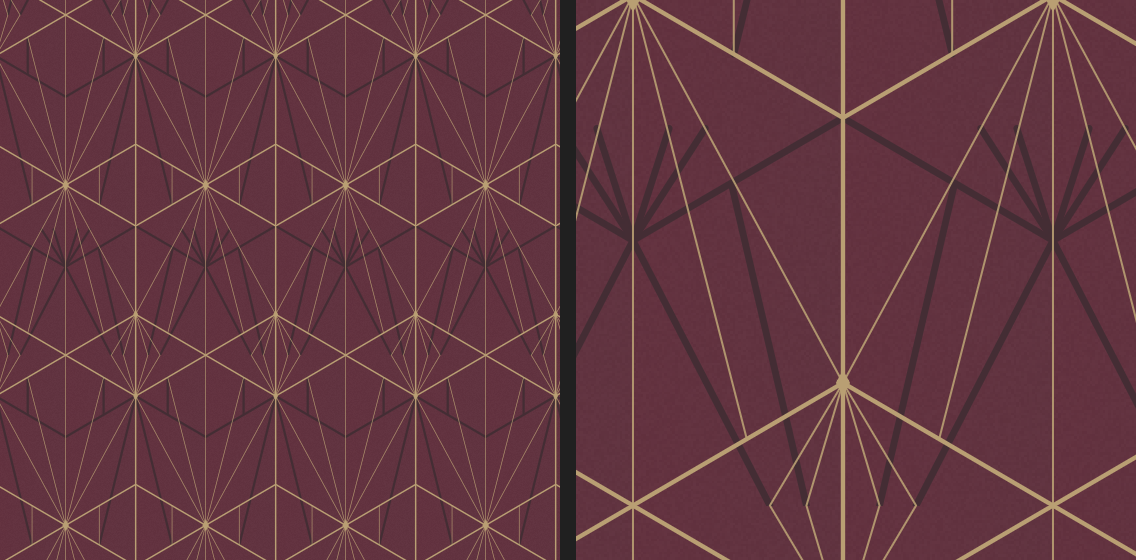
Left, the full canvas; right, a detail of the centre.
Give the GLSL for this pattern, as a Shadertoy shader.

```glsl
// Art-deco lattice: gold rhombi and ray fans over dark chevrons on plum paper.
// Each cell is centred on a fan hub; gold is folded into one quadrant, while
// the dark layer is folded left to right only. Lines are segment distances.

const float COLUMNS = 4.0;                  // cells across the canvas
const float ROW = 2.43;                     // cell height in cell widths
const vec2 HUB = vec2(1.469, 1.322);        // first hub from the top left
const float HALF_ROW = 0.5 * ROW;
const float RISE = 0.292;                   // diagonal rise over half a cell
const float SHOULDER = HALF_ROW - RISE;     // height of the side nodes
const float BOLD = 0.0052;                  // half line widths
const float FINE = 0.0024;
const float SHADE = 0.0082;
const vec2 HUB_SIZE = vec2(0.023, 0.040);
const vec2 NODE_SIZE = vec2(0.017, 0.031);
const vec3 PLUM = vec3(0.384, 0.199, 0.250);
const vec3 SHADOW = vec3(0.255, 0.175, 0.200);
const vec3 GOLD = vec3(0.725, 0.625, 0.450);
const float FINE_OPACITY = 0.9;
const float FACET = 0.010;                  // tone step across facets
const float GRAIN = 0.016;

float hash(vec2 p) {
    vec3 q = fract(p.xyx * 0.1031);
    q += dot(q, q.yzx + 33.33);
    return fract((q.x + q.y) * q.z);
}

float segment(vec2 p, vec2 a, vec2 b) {
    vec2 ab = b - a;
    return length(p - a - ab * clamp(dot(p - a, ab) / dot(ab, ab), 0.0, 1.0));
}

// Share of a pixel covered by a line of the given half width
float stroke(float d, float halfWidth, float px) {
    float h = 0.5 * px;
    return clamp((min(halfWidth, d + h) - max(-halfWidth, d - h)) / px, 0.0, 1.0);
}

// Pointed bead with a waist, made of a diamond and a small crossbar
float bead(vec2 p, vec2 size) {
    p = abs(p);
    float diamond = (p.x / size.x + p.y / size.y - 1.0) * size.x * 0.85;
    vec2 bar = p - size * vec2(0.85, 0.25);
    return min(diamond, max(bar.x, bar.y));
}

// Rhombus outlines and the upright between columns
float boldLines(vec2 q) {
    float d = 0.5 - q.x;
    d = min(d, segment(q, vec2(0.0), vec2(0.5, RISE)));
    return min(d, segment(q, vec2(0.5, SHOULDER), vec2(0.0, HALF_ROW)));
}

// Hub rays, short uprights and nested slim diamonds
float fineLines(vec2 q) {
    float d = q.x;
    d = min(d, segment(q, vec2(0.0), vec2(0.5, SHOULDER)));
    d = min(d, segment(q, vec2(0.0), vec2(0.271, HALF_ROW - 0.542 * RISE)));
    d = min(d, segment(q, vec2(0.24, 0.0), vec2(0.24, 0.48 * RISE)));
    for (int i = 1; i <= 2; i++) {
        vec2 corner = vec2(0.5 - 0.087 * float(i), HALF_ROW);
        d = min(d, segment(q, vec2(0.5, SHOULDER), corner));
    }
    return d;
}

// Dark chevrons and rays; s.y runs downward from the hub
float shadowLines(vec2 s) {
    vec2 low = vec2(0.0, 2.0 * RISE);
    float d = segment(s, vec2(0.5, RISE), low);
    for (int i = 1; i <= 2; i++) {
        d = min(d, segment(s, low, vec2(0.086 * float(i), RISE + 0.025)));
    }
    d = min(d, segment(s, low, vec2(0.326, HALF_ROW)));
    d = min(d, segment(s, vec2(0.234, 1.532 * RISE), vec2(0.413, HALF_ROW)));

    float top = RISE - SHOULDER;
    d = min(d, segment(s, vec2(0.5, -SHOULDER), vec2(0.0, top)));
    d = min(d, segment(s, vec2(0.271, top - 0.542 * RISE),
                          vec2(0.271, 0.542 * RISE - HALF_ROW)));
    return min(d, segment(s, vec2(0.5, -SHOULDER), vec2(0.24, 0.48 * RISE)));
}

void mainImage(out vec4 fragColor, in vec2 fragCoord) {
    float px = COLUMNS / iResolution.y;
    vec2 p = vec2(fragCoord.x, iResolution.y - fragCoord.y) * px - HUB;

    // Cell coordinates and their folds
    vec2 period = vec2(1.0, ROW);
    vec2 cell = p - period * floor(p / period + 0.5);
    vec2 side = vec2(abs(cell.x), cell.y);
    vec2 quad = abs(cell);

    // Paper with faint facets and grain
    float facet = fract(2.0 * cell.x) - 0.5;
    vec3 color = PLUM + FACET * facet * vec3(-1.0, 0.6, 0.3);
    color += GRAIN * (hash(floor(p * 160.0) + 900.0) - 0.5);

    // Dark layer, then fine and bold gold
    color = mix(color, SHADOW, 0.92 * stroke(shadowLines(side), SHADE, px));
    color = mix(color, GOLD, FINE_OPACITY * stroke(fineLines(quad), FINE, px));
    color = mix(color, GOLD, stroke(boldLines(quad), BOLD, px));

    // Beads where the rays meet
    float beads = min(bead(quad, HUB_SIZE),
                      bead(quad - vec2(0.5, SHOULDER), NODE_SIZE));
    color = mix(color, GOLD, clamp(0.5 - beads / px, 0.0, 1.0));

    fragColor = vec4(color, 1.0);
}
```
